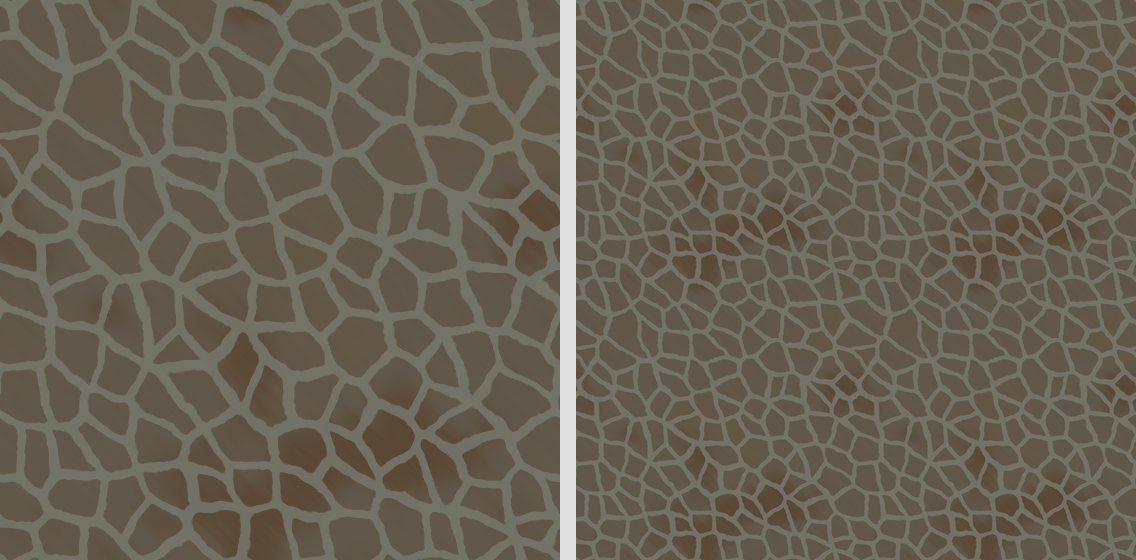
Left, the tile; right, the same tile 2 across and 2 down.
Write a Shadertoy shader that draws this pattern.

```glsl
// Cracked-skin network: pale wobbly lines around diagonal cells on dull brown.
// A wrapping Voronoi grid with a stretched metric gives the lines; wrapping
// value noise bends them, roughens their rims and stains the ground.

const vec3 GROUND = vec3(0.380, 0.342, 0.290);
const vec3 STAIN  = vec3(0.345, 0.258, 0.185);
const vec3 OCHRE  = vec3(0.395, 0.335, 0.255);
const vec3 LINE   = vec3(0.453, 0.450, 0.402);

const float CELLS = 12.0;        // grid cells per canvas side
const float EMPTY_SHARE = 0.12;  // grid cells without a site
const float HALF_WIDTH = 0.0079; // half line width in canvas units
const float ROUNDING = 0.006;    // softness of the cell corners

// Integer hash of a lattice point, repeating after the given period
vec3 hashWrapped(vec2 cell, vec2 period, uint seed) {
    uvec3 v = uvec3(uvec2(mod(cell + 0.5, period)), seed);
    v = v * 1664525u + 1013904223u;
    v.x += v.y * v.z; v.y += v.z * v.x; v.z += v.x * v.y;
    v ^= v >> 16u;
    v.x += v.y * v.z; v.y += v.z * v.x; v.z += v.x * v.y;
    return vec3(v >> 8u) / 16777216.0;
}

// Two independent channels of wrapping value noise, 0 to 1
vec2 noise2(vec2 p, vec2 period, uint seed) {
    vec2 x = p * period;
    vec2 i = floor(x);
    vec2 f = x - i;
    f = f * f * (3.0 - 2.0 * f);
    vec2 a = hashWrapped(i, period, seed).xy;
    vec2 b = hashWrapped(i + vec2(1, 0), period, seed).xy;
    vec2 c = hashWrapped(i + vec2(0, 1), period, seed).xy;
    vec2 d = hashWrapped(i + vec2(1, 1), period, seed).xy;
    return mix(mix(a, b, f.x), mix(c, d, f.x), f.y);
}

// Shortens the falling diagonal, so cells grow longer along it
vec2 stretchMetric(vec2 d) {
    const vec2 along = vec2(0.7071, -0.7071);
    return d - 0.24 * dot(d, along) * along;
}

float smoothMin(float a, float b, float k) {
    float h = max(k - abs(a - b), 0.0) / k;
    return min(a, b) - h * h * k * 0.25;
}

// Site inside a grid cell (xy) and a random value for its presence (z)
vec3 siteOf(vec2 cell) {
    vec3 h = hashWrapped(cell, vec2(CELLS), 7u);
    return vec3(cell + 0.06 + 0.88 * h.xy, h.z);
}

// Distance to the nearest cell border, in canvas units
float borderDistance(vec2 p) {
    vec2 x = p * CELLS;
    vec2 home = floor(x);
    vec2 nearestCell = home, nearest = vec2(0.0);
    float best = 1e5;
    for (int j = -2; j <= 2; j++)
    for (int i = -2; i <= 2; i++) {
        vec2 cell = home + vec2(i, j);
        vec3 site = siteOf(cell);
        vec2 r = stretchMetric(site.xy - x);
        if (site.z > EMPTY_SHARE && dot(r, r) < best) {
            best = dot(r, r);
            nearest = r;
            nearestCell = cell;
        }
    }
    float dist = 1.0;
    for (int j = -2; j <= 2; j++)
    for (int i = -2; i <= 2; i++) {
        vec3 site = siteOf(nearestCell + vec2(i, j));
        if ((i == 0 && j == 0) || site.z <= EMPTY_SHARE) continue;
        vec2 r = stretchMetric(site.xy - x);
        vec2 n = normalize(r - nearest);
        // dividing by the gradient keeps the line width even
        float d = dot(0.5 * (r + nearest), n) / length(stretchMetric(n));
        dist = smoothMin(dist, d, ROUNDING * CELLS);
    }
    return dist / CELLS;
}

// Bends the lines at three scales: sweep, wobble and ragged rim
vec2 warp(vec2 p) {
    vec2 sweep  = noise2(p, vec2(14.0), 11u) - 0.5;
    vec2 wobble = noise2(p, vec2(40.0), 12u) - 0.5;
    vec2 ragged = noise2(p, vec2(130.0), 13u) - 0.5;
    return p + 0.020 * sweep + 0.007 * wobble + 0.0025 * ragged;
}

// Brown ground with blotches broken up by diagonal brush streaks
vec3 groundColor(vec2 p) {
    vec2 diagonal = vec2(p.x + p.y, p.x - p.y);
    vec2 broad = noise2(p, vec2(5.0), 21u);
    vec2 patches = noise2(p, vec2(11.0), 22u);
    float streak = noise2(diagonal, vec2(54.0, 5.0), 23u).x;
    float hatch = noise2(diagonal, vec2(170.0, 14.0), 24u).x;
    float stain = 0.6 * broad.x + 0.4 * patches.x + 0.16 * (streak - 0.5);
    stain = smoothstep(0.52, 0.88, stain) * (0.85 + 0.3 * (hatch - 0.5));
    float ochre = smoothstep(0.5, 0.9, 0.6 * broad.y + 0.4 * patches.y);
    vec3 color = mix(GROUND, OCHRE, 0.6 * ochre);
    color = mix(color, STAIN, 0.85 * stain);
    return color + 0.008 * (streak - 0.5) + 0.005 * (hatch - 0.5);
}

void mainImage(out vec4 fragColor, in vec2 fragCoord) {
    vec2 p = fragCoord / iResolution.xy;
    float width = HALF_WIDTH * (0.82 + 0.36 * noise2(p, vec2(9.0), 31u).x);
    float blur = max(0.0011, 0.8 / iResolution.y);
    float line = 1.0 - smoothstep(-blur, blur, borderDistance(warp(p)) - width);
    vec3 ground = groundColor(p);
    vec3 ink = LINE + 0.12 * (ground - GROUND);
    fragColor = vec4(mix(ground, ink, line), 1.0);
}
```
